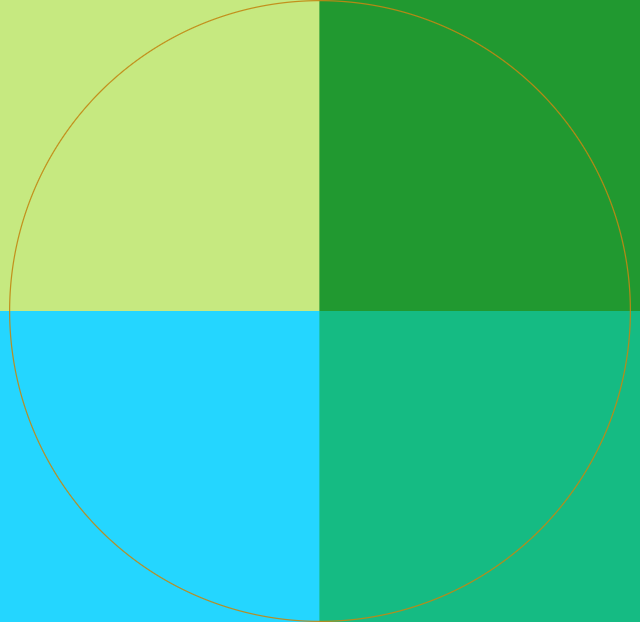
Write a Shadertoy shader that draws this background.

```glsl
// Four flat colour quadrants under a thin orange ring that nearly fills the height.
// Smoothed steps split the canvas; the ring is a circle distance with a soft edge.
// Lengths are in units of the canvas height, measured from its centre.

#define SPLIT_OFFSET vec2(-0.001, 0.0)
#define RING_CENTRE vec2(0.0, 0.0)
#define RING_RADIUS 0.499
#define RING_WIDTH 0.0020
#define RING_OPACITY 0.9
#define LIME vec3(0.775, 0.914, 0.502)
#define GREEN vec3(0.129, 0.600, 0.188)
#define SKY vec3(0.141, 0.839, 1.000)
#define TEAL vec3(0.082, 0.733, 0.514)
#define ORANGE vec3(0.760, 0.530, 0.070)

// Colour of the quadrant, blended across one pixel at the splits
vec3 quadrantColour(vec2 p, float pixel) {
    vec2 side = clamp((p - SPLIT_OFFSET) / pixel + 0.5, 0.0, 1.0);
    vec3 lower = mix(SKY, TEAL, side.x);
    vec3 upper = mix(LIME, GREEN, side.x);
    return mix(lower, upper, side.y);
}

// Coverage of the ring outline
float ringCoverage(vec2 p, float pixel) {
    float edgeDistance = abs(length(p - RING_CENTRE) - RING_RADIUS);
    return clamp((0.5 * RING_WIDTH - edgeDistance) / pixel + 0.5, 0.0, 1.0);
}

void mainImage(out vec4 fragColor, in vec2 fragCoord) {
    float pixel = 1.0 / iResolution.y;
    vec2 p = (fragCoord - 0.5 * iResolution.xy) * pixel;

    vec3 colour = quadrantColour(p, pixel);
    colour = mix(colour, ORANGE, RING_OPACITY * ringCoverage(p, pixel));
    fragColor = vec4(colour, 1.0);
}
```
